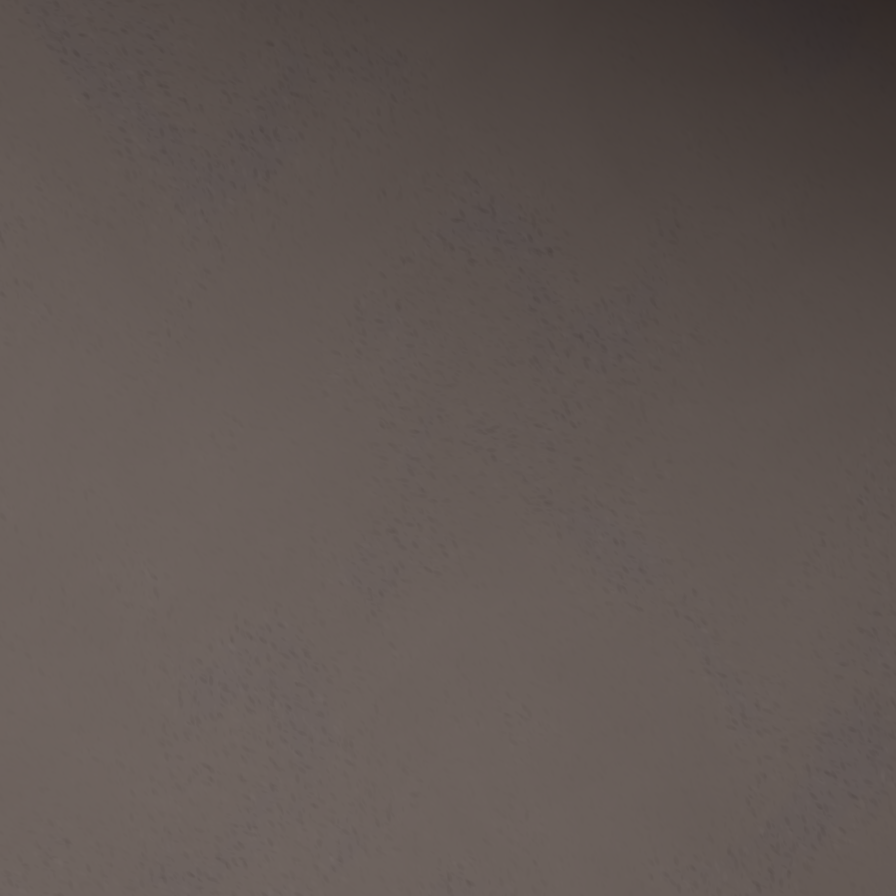
This texture is drawn by a WebGL 1 fragment shader. Its source:

```glsl
precision highp float;
// A dim, worn leather-like surface that falls into shadow at the upper right.
// Smooth shading is mottled by layered sines, then scattered with tiny slanted
// cellular flecks that gather in loose patches.
uniform vec2 u_resolution;

const vec3 SHADOW_COLOR = vec3(0.195, 0.165, 0.155);
const vec3 LIGHT_COLOR = vec3(0.432, 0.391, 0.372);
const vec3 COOL_TINT = vec3(-0.010, -0.007, 0.002);
const float SHADE_RANGE = 0.24;      // shading drop from light to shadow
const float MOTTLE_DEPTH = 0.006;    // strength of the broad clouds
const float FLECK_ANGLE = -0.85;     // main slant of the flecks, radians
const float FLECK_SPREAD = 1.1;      // random turn of each fleck
const float COARSE_CELLS = 82.0;
const float FINE_CELLS = 135.0;
const float COARSE_DEPTH = 0.026;
const float FINE_DEPTH = 0.017;

vec2 hash2(vec2 p) {
  vec3 q = fract(vec3(p.xyx) * vec3(0.1031, 0.1030, 0.0973));
  q += dot(q, q.yzx + 33.33);
  return fract((q.xx + q.yz) * q.zy);
}

// Layered, warped sines: soft clouds in about -1..1.
float clouds(vec2 p) {
  float sum = 0.0;
  float weight = 0.5;
  for (int i = 0; i < 5; i++) {
    p += 0.6 * sin(p.yx * 1.3 + vec2(1.7, 4.1));
    sum += weight * sin(p.x) * sin(p.y + 0.8);
    p = mat2(0.8, 0.6, -0.6, 0.8) * p * 1.83 + 2.3;
    weight *= 0.62;
  }
  return sum;
}

// One soft elongated fleck per cell; most are dark, some are light.
float flecks(vec2 p, float turn) {
  vec2 cell = floor(p);
  float sum = 0.0;
  for (int y = -1; y <= 1; y++) {
    for (int x = -1; x <= 1; x++) {
      vec2 id = cell + vec2(float(x), float(y));
      vec2 place = hash2(id);
      vec2 kind = hash2(id + 71.3);
      float angle = FLECK_ANGLE + turn + FLECK_SPREAD * (kind.x - 0.5);
      vec2 along = vec2(cos(angle), sin(angle));
      vec2 d = p - id - place;
      vec2 local = vec2(dot(d, along), dot(d, vec2(-along.y, along.x)));
      local /= vec2(0.62, 0.27);
      float body = smoothstep(1.0, 0.0, dot(local, local));
      sum += body * (kind.y * 1.4 - 0.95);
    }
  }
  return sum;
}

// Broad shading: 0 in the light, 1 in the darkest corner.
float shadowAmount(vec2 uv) {
  float rise = pow(uv.y, 2.5);
  float drop = 0.04 * uv.x * uv.x + rise * (0.07 + 0.13 * uv.x);
  return drop / SHADE_RANGE;
}

void main() {
  vec2 uv = gl_FragCoord.xy / u_resolution;

  // Shading and cloudy mottling
  float shade = shadowAmount(uv);
  vec3 color = mix(LIGHT_COLOR, SHADOW_COLOR, shade);
  float broad = clouds(uv * 7.0 + vec2(1.2, 3.4));
  float small = clouds(uv * 23.0 + 8.0);
  color += MOTTLE_DEPTH * (broad + 0.6 * small);

  // Patches where the surface is rougher and slightly cooler
  float patches = clouds(uv * vec2(9.0, 8.0) + 5.7) + 0.35 * small;
  float rough = mix(0.22, 1.0, smoothstep(-0.3, 0.6, patches));
  rough *= 1.0 - 0.75 * smoothstep(0.3, 0.8, shade);
  color += COOL_TINT * smoothstep(0.1, 0.9, patches);

  // Slanted flecks in two sizes
  float turn = 0.5 * clouds(uv * 5.0 + 11.0);
  float coarse = flecks(uv * COARSE_CELLS, turn);
  float fine = flecks(uv * FINE_CELLS + 37.0, turn);
  color += rough * (COARSE_DEPTH * coarse + FINE_DEPTH * fine);

  gl_FragColor = vec4(color, 1.0);
}
```
